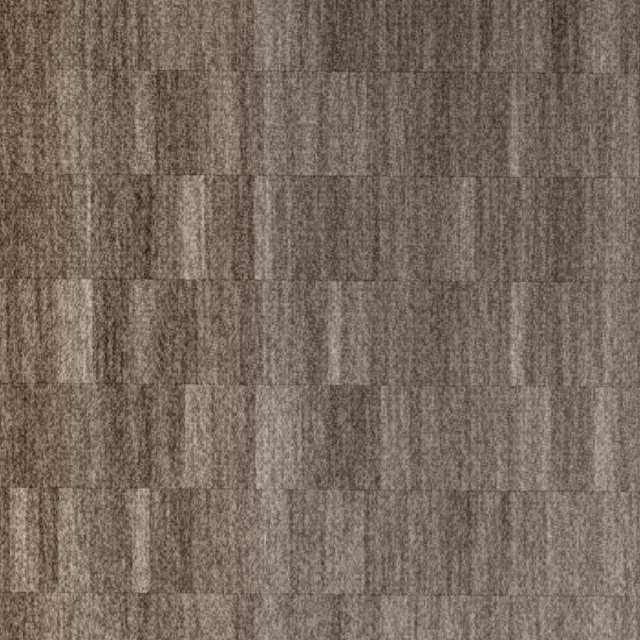
Reproduce this texture procedurally as a Shadertoy shader.

```glsl
// Wood-look wall covering: horizontal courses of upright veneer strips.
// Strips have jittered edges and hashed tones; alternate courses are related.
// Stretched noise adds fibres, fine noise adds grain, a gradient adds light.

#define ROWS 6.12          // courses per canvas height
#define ROW_START 0.0716   // height of the lowest seam
#define TILT 0.007         // drop of the seams from left to right
#define STRIPS 30.0        // broad strips per canvas width
#define SLIVERS 74.0       // narrow strips per canvas width
#define STRIP_TONE 0.145
#define SLIVER_TONE 0.085
#define FIBRE_TONE 0.19
#define GRAIN_TONE 0.35
#define SEAM_WIDTH 0.0012
#define WARM_BROWN vec3(0.505, 0.430, 0.372)
#define GREY_BROWN vec3(0.462, 0.428, 0.377)

float hash(vec2 p) {
    return fract(sin(dot(p, vec2(127.1, 311.7))) * 43758.55);
}

float noise(vec2 p) {
    vec2 i = floor(p), f = fract(p);
    f = f * f * (3.0 - 2.0 * f);
    float low = mix(hash(i), hash(i + vec2(1, 0)), f.x);
    float high = mix(hash(i + vec2(0, 1)), hash(i + vec2(1, 1)), f.x);
    return mix(low, high, f.y);
}

// Tone of one strip: mostly shared by every second course
float stripTone(float column, float row, float seed) {
    float shared = hash(vec2(column + seed, mod(row, 2.0) + 3.0));
    float own = hash(vec2(column + seed, row + 17.0));
    float t = mix(shared, own, 0.4);
    return mix(t, t * t * 1.6, 0.5) - 0.48;
}

// Side-by-side strips with irregular, softened edges
float strips(float x, float row, float count, float seed) {
    float u = x * count + 0.15 * hash(vec2(row, seed));
    float soft = 0.0009 * count + 0.5 * count / iResolution.x;
    float first = floor(u) - 1.0;
    float tone = stripTone(first - 1.0, row, seed);
    for (int k = 0; k < 4; k++) {
        float column = first + float(k);
        float jitter = hash(vec2(column + seed, mod(row, 2.0) + 41.0)) - 0.5;
        float cover = smoothstep(-soft, soft, u - column - 0.8 * jitter);
        tone = mix(tone, stripTone(column, row, seed), cover);
    }
    return tone;
}

// Strips and long fibres of one course
float courseTone(vec2 p, float row) {
    float tone = STRIP_TONE * strips(p.x, row, STRIPS, 5.0);
    tone += SLIVER_TONE * strips(p.x, row, SLIVERS, 83.0);
    float sway = 0.004 * noise(vec2(p.x * 9.0, p.y * 14.0 + row));
    float x = p.x + sway;
    float fibres = 0.5 * noise(vec2(x * 150.0 + row * 37.0, p.y * 9.0));
    fibres += 0.5 * noise(vec2(x * 290.0 + row * 59.0, p.y * 32.0));
    return tone + FIBRE_TONE * (fibres - 0.5);
}

void mainImage(out vec4 fragColor, in vec2 fragCoord) {
    vec2 p = fragCoord / iResolution.xy;
    float pixel = 1.0 / iResolution.y;

    // Blend the two courses meeting at the nearest seam
    float v = (p.y - ROW_START + TILT * (p.x - 0.5)) * ROWS;
    float seam = floor(v + 0.5);
    float offset = (v - seam) / ROWS;
    float above = smoothstep(-0.7 * pixel, 0.7 * pixel, offset);
    float tone = mix(courseTone(p, seam - 1.0), courseTone(p, seam), above);

    // Embossed grain, short and slightly upright
    float grain = 0.55 * noise(p * vec2(350.0, 210.0));
    grain += 0.45 * noise(p * vec2(490.0, 390.0) + 71.0);
    tone += GRAIN_TONE * (grain - 0.5);

    // Contrast fades to the right, where the surface turns greyer
    tone *= mix(1.15, 0.88, smoothstep(0.0, 0.7, p.x));
    vec3 color = mix(WARM_BROWN, GREY_BROWN, smoothstep(0.0, 0.55, p.x));

    // Broad light: brighter low on the right, dim at the top and left edge
    float light = 0.085 * (0.5 - p.y) * (0.3 + p.x);
    light += 0.025 * (smoothstep(0.0, 0.1, p.x) - 0.9);
    light += 0.02 * (noise(p * 3.0 + 11.0) - 0.5);

    // Fine dark joint between courses
    float joint = 1.0 - smoothstep(0.5 * SEAM_WIDTH, 0.5 * SEAM_WIDTH + pixel, abs(offset));
    color += tone + light - 0.05 * joint;
    fragColor = vec4(clamp(color, 0.0, 1.0), 1.0);
}
```
